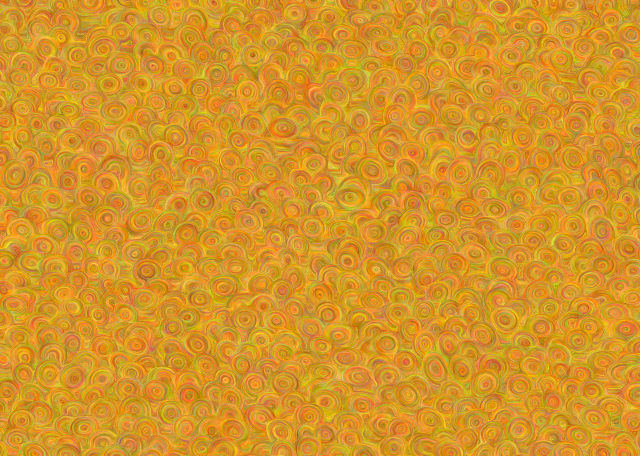
This pattern is drawn by a Shadertoy shader. Its source:

```glsl
// Overlapping soft fans drawn as very fine curved threads in orange, olive and tan.
// Jittered fans, layered from the top row down, set a direction at each point;
// fine three-channel noise is then averaged along those directions.

vec3 hash3(vec2 p) {
    vec3 q = fract(p.xyx * vec3(0.1031, 0.1030, 0.0973));
    q += dot(q, q.yxz + 33.33);
    return fract((q.xxy + q.yzz) * q.zyx);
}

// Smooth value noise with three independent channels
vec3 noise3(vec2 p) {
    vec2 cell = floor(p), f = fract(p);
    f = f * f * (3.0 - 2.0 * f);
    return mix(mix(hash3(cell), hash3(cell + vec2(1, 0)), f.x),
               mix(hash3(cell + vec2(0, 1)), hash3(cell + vec2(1, 1)), f.x), f.y);
}

// Arc direction of the front fan in xy, distance from its heart (0 to 1) in z
vec3 fanField(vec2 p) {
    vec2 spacing = vec2(0.066, 0.036);
    vec3 field = vec3(1.0, 0.0, 1.0);
    float nearestRow = floor(p.y / spacing.y + 0.5);
    for (int j = 1; j >= -1; j--) {
        float row = nearestRow + float(j);
        float shift = 0.5 * mod(row, 2.0);
        float nearestColumn = floor(p.x / spacing.x - shift + 0.5);
        for (int i = -1; i <= 1; i++) {
            vec2 id = vec2(nearestColumn + float(i), row);
            vec3 rnd = hash3(id + 90.0);
            vec2 center = (id + vec2(shift, 0.0) + (rnd.xy - 0.5) * vec2(0.6, 0.5)) * spacing;
            vec2 d = (p - center) * vec2(1.0, 1.15);
            float dist = length(d);
            float t = dist / mix(0.036, 0.044, rnd.z);
            vec2 tangent = vec2(d.y, -d.x) / (dist + 0.001);
            field = mix(field, vec3(tangent, t), 1.0 - smoothstep(0.75, 1.0, t));
        }
    }
    return vec3(field.xy / (length(field.xy) + 0.05), field.z);
}

// Fine grain that the arcs stretch into threads
vec3 grain(vec2 p) {
    return noise3(p / 0.0027 + 300.0) - 0.5;
}

void mainImage(out vec4 fragColor, in vec2 fragCoord) {
    vec2 uv = fragCoord / iResolution.y;
    // Slight slant and warp loosen the rows
    vec2 p = uv + vec2(0.0, 0.06 * uv.x) + 0.03 * (noise3(uv * 7.0 + 5.0).xy - 0.5);

    // Average the grain forwards and backwards along the arcs
    const int STEPS = 7;
    vec3 start = fanField(p);
    vec3 thread = grain(p);
    for (int side = -1; side <= 1; side += 2) {
        vec2 q = p;
        vec2 dir = start.xy;
        for (int k = 0; k < STEPS; k++) {
            q += dir * 0.0026 * float(side);
            thread += grain(q);
            if (k < STEPS - 1) dir = fanField(q).xy;
        }
    }
    thread /= float(2 * STEPS + 1);
    thread.g += 0.15 * thread.r;

    // Thread tint, faint patches, orange hearts between olive arcs
    vec3 color = vec3(0.835, 0.588, 0.16) + thread * vec3(1.05, 1.0, 1.05);
    color += (noise3(uv * 38.0 + 20.0) - 0.5) * vec3(0.03, 0.04, 0.03);
    color += (start.z - 0.6) * vec3(-0.01, 0.05, -0.01);
    fragColor = vec4(clamp(color, 0.0, 1.0), 1.0);
}
```
